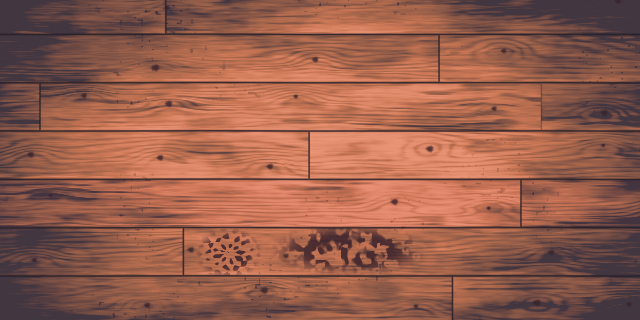
Reproduce this texture procedurally as a Shadertoy shader.

```glsl
const float ROW_HEIGHT = 0.151;
const float JOINTS[7] = float[7](0.518, 1.372, 0.125, 0.966, 1.628, 0.573, 1.414);

float hash(vec2 p) {
    return fract(sin(dot(p, vec2(127.1, 311.7))) * 4375.85);
}

float noise(vec2 p) {
    vec2 i = floor(p), f = fract(p);
    f = f * f * (3.0 - 2.0 * f);
    return mix(mix(hash(i), hash(i + vec2(1, 0)), f.x),
               mix(hash(i + vec2(0, 1)), hash(i + vec2(1, 1)), f.x), f.y);
}

float fbm(vec2 p) {
    float sum = 0.0, amp = 0.5;
    for (int i = 0; i < 4; i++) {
        sum += amp * noise(p);
        p = p * 2.03 + 17.3;
        amp *= 0.5;
    }
    return sum;
}

// Stain colours from charred brown to pale orange
vec3 woodRamp(float tone) {
    float t = clamp(tone, 0.0, 1.0) * 5.0;
    vec3 c = mix(vec3(0.26, 0.21, 0.25), vec3(0.42, 0.28, 0.26), clamp(t, 0.0, 1.0));
    c = mix(c, vec3(0.55, 0.35, 0.28), clamp(t - 1.0, 0.0, 1.0));
    c = mix(c, vec3(0.68, 0.41, 0.30), clamp(t - 2.0, 0.0, 1.0));
    c = mix(c, vec3(0.80, 0.47, 0.34), clamp(t - 3.0, 0.0, 1.0));
    return mix(c, vec3(0.94, 0.61, 0.49), clamp(t - 4.0, 0.0, 1.0));
}

// Soft elliptical area, 1 in its middle
float patchMask(vec2 p, vec2 centre, vec2 radius) {
    return 1.0 - smoothstep(0.5, 1.1, length((p - centre) / radius));
}

void mainImage(out vec4 fragColor, in vec2 fragCoord) {
    vec2 p = fragCoord / iResolution.y;
    p.y = 1.0 - p.y;
    float px = 1.0 / iResolution.y;

    // Planks: seven rows, each with its own butt joint
    float rowPos = (p.y + 0.044 + 0.002 * (noise(vec2(p.x * 3.0, 4.0)) - 0.5)) / ROW_HEIGHT;
    float row = clamp(floor(rowPos), 0.0, 6.0);
    float v = (rowPos - row) * ROW_HEIGHT;
    float joint = JOINTS[int(row)];
    float plank = step(joint, p.x) + step(joint + 1.567, p.x);
    float plankHash = hash(vec2(row + 3.0, plank * 7.0));
    vec2 seed = vec2(row * 13.7 + plank * 5.3, row * 31.1 + plank * 9.7);

    // Scattered knots that bend the grain around them
    float bend = 0.0, knot = 0.0, halo = 0.0;
    float cell = floor(p.x / 0.36);
    for (float i = -1.0; i <= 1.0; i++) {
        vec2 id = vec2(cell + i, row + 11.0);
        float present = step(0.5, hash(id + 5.0));
        vec2 centre = vec2((cell + i + 0.2 + 0.6 * hash(id)) * 0.36,
                           ROW_HEIGHT * (0.25 + 0.5 * hash(id + 2.0)));
        vec2 d = vec2(p.x, v) - centre;
        float radius = mix(0.004, 0.012, hash(id + 8.0));
        float dist = length(d * vec2(0.85, 1.0)) + 0.003 * (noise(d * 200.0) - 0.5);
        bend += present * exp(-dot(d * vec2(13, 30), d * vec2(13, 30)));
        knot = max(knot, present * (1.0 - smoothstep(radius * 0.4, radius + px, dist)));
        halo = max(halo, present * exp(-dist * 55.0));
    }

    // Growth rings as contours of a stretched field
    float field = 5.5 * noise(vec2(p.x * 1.3, v * 13.0) + seed)
                + 1.3 * noise(vec2(p.x * 6.0, v * 55.0) + seed) + v * 52.0 + bend * 2.5;
    float rings = pow(0.5 + 0.5 * sin(6.283 * field), 2.0);
    float ringStrength = smoothstep(0.25, 0.65, fbm(vec2(p.x * 2.5, v * 12.0) + seed + 40.0));

    // Fine fibres and dark cracks along the plank
    float fibres = noise(vec2(p.x * 9.0, v * 190.0) + seed)
                 + noise(vec2(p.x * 35.0, v * 300.0) + seed) - 1.0;
    float worn = row == 2.0 || row == 4.0 ? 0.95 : 0.55;
    float streaks = smoothstep(0.55, 0.85, noise(vec2(p.x * 9.0, v * 140.0 + bend * 2.0) + seed))
                  * smoothstep(0.35, 0.6, fbm(vec2(p.x * 3.0, v * 18.0) + seed + 70.0));
    float stains = smoothstep(0.46, 0.72, fbm(vec2(p.x * 5.0, v * 14.0) + seed + 20.0));
    float specks = smoothstep(0.84, 0.95, noise(p * vec2(90, 110)))
                 * smoothstep(0.55, 0.75, noise(p * 7.0 + 30.0));

    // Scorched prints on the sixth row
    float scorch = 0.0;
    if (row == 5.0) {
        vec2 q = (p - vec2(0.715, 0.79)) / vec2(0.1, 0.072);
        float ring = length(q) * 3.2 + 0.7 * noise(p * 40.0);
        float ticks = sin(atan(q.y, q.x) * (5.0 + 4.0 * floor(ring)) + floor(ring) * 2.0)
                    + 0.8 * sin(6.283 * fract(ring) - 1.57) + 2.0 * (noise(p * 70.0) - 0.5);
        float blots = 0.65 * noise(p * vec2(85, 70) + 1.5 * noise(p * 40.0))
                    + 0.35 * noise(p * vec2(28, 35) + 9.0);
        scorch = patchMask(p, vec2(0.715, 0.79), vec2(0.105, 0.08)) * smoothstep(0.0, 0.9, ticks)
               + patchMask(p, vec2(1.09, 0.78), vec2(0.25, 0.08)) * smoothstep(0.4, 0.6, blots);
        float smoke = fbm(p * vec2(12, 22));
        stains = max(stains, 1.6 * patchMask(p, vec2(1.3, 0.79), vec2(0.8, 0.1)) * smoke);
    }

    // Light falls off towards the canvas edges
    vec2 fromCentre = p - vec2(0.5 * iResolution.x / iResolution.y, 0.5);
    float tone = 1.06 - 0.72 * fromCentre.x * fromCentre.x - 2.1 * fromCentre.y * fromCentre.y;
    tone += 0.14 * (plankHash - 0.5) + 0.6 * (fbm(vec2(p.x * 2.5, v * 10.0) + seed) - 0.47);
    tone -= 0.27 * rings * ringStrength + 0.27 * stains + 0.45 * worn * streaks;
    tone += 0.17 * fibres - 0.2 * halo - 0.3 * specks;

    // Seams: thin dark gap with a lit bevel above it, fainter at second joints
    float edge = min(v, ROW_HEIGHT - v);
    float rowGap = 1.0 - smoothstep(0.0, 0.0022 + px, edge);
    float jointGap = 1.0 - smoothstep(0.0, 0.0017 + px, abs(p.x - joint));
    float faintGap = 1.0 - smoothstep(0.0, 0.0015 + px, abs(p.x - joint - 1.567));
    float gap = max(max(rowGap, jointGap), 0.4 * faintGap);
    float bevel = smoothstep(0.013, 0.008, ROW_HEIGHT - v);
    tone += 0.14 * bevel - 0.1 * smoothstep(0.012, 0.0, edge);

    // Highlights roll off softly
    if (tone > 0.8) tone = 1.0 - 0.2 * exp((0.8 - tone) * 4.0);

    vec3 color = woodRamp(tone);
    if (row == 4.0) color *= vec3(1.01, 0.98, 1.01);
    color = mix(color, vec3(0.22, 0.13, 0.17), 0.85 * clamp(scorch, 0.0, 1.0));
    color = mix(color, vec3(0.22, 0.14, 0.17), 0.8 * knot);
    color = mix(color, vec3(0.15, 0.12, 0.15), 0.85 * gap);
    fragColor = vec4(color, 1.0);
}
```
